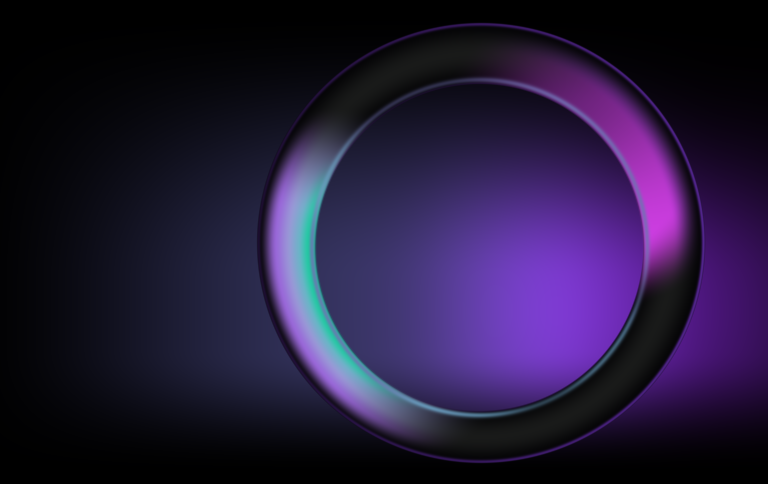
A Shadertoy shader for this background:

```glsl
// A glossy dark ring, lit violet and green on the left and magenta on the right,
// in front of a dim blue and purple haze. Two offset circles bound the band;
// its light is a product of angular arcs and radial profiles.

// Geometry, in units of canvas height
const vec2 OUTER_CENTER = vec2(0.994, 0.498);
const vec2 OUTER_STRETCH = vec2(1.0, 1.017);
const float OUTER_RADIUS = 0.4627;
const vec2 INNER_CENTER = vec2(0.991, 0.4886);
const float INNER_RADIUS = 0.338;
const vec2 GLOW_CENTER = vec2(1.205, 0.357);
const float GLOW_LEFT = 0.28;
const float GLOW_RIGHT = 0.50;
const float GLOW_HEIGHT = 0.40;
const float RIM_OFFSET = 0.0085;
const float RIM_WIDTH = 0.0055;
const float ARC_TAPER = 16.0;   // degrees an arc shortens from inner to outer edge

// Colours
const vec3 HAZE_BLUE = vec3(0.20, 0.20, 0.36);
const vec3 GLOW_PURPLE = vec3(0.38, 0.11, 0.62);
const vec3 BAND_BLACK = vec3(0.012, 0.011, 0.018);
const vec3 SHEEN_GREY = vec3(0.085, 0.090, 0.080);
const vec3 MAGENTA = vec3(0.80, 0.24, 0.88);
const vec3 PLUM = vec3(0.40, 0.13, 0.46);
const vec3 VIOLET = vec3(0.60, 0.40, 0.85);
const vec3 LAVENDER = vec3(0.60, 0.60, 0.84);
const vec3 TEAL = vec3(0.39, 0.72, 0.77);
const vec3 GREEN = vec3(0.10, 0.80, 0.62);
const vec3 RIM_BLUE = vec3(0.44, 0.44, 0.70);
const vec3 EDGE_PURPLE = vec3(0.38, 0.16, 0.66);

// Window over an angle: rises from a to b, falls from c to d
float arc(float angle, float a, float b, float c, float d) {
    return smoothstep(a, b, angle) * (1.0 - smoothstep(c, d, angle));
}

// Soft line of a given half width
float line(float dist, float width) {
    return exp(-dist * dist / (width * width));
}

vec3 background(vec2 p) {
    float band = smoothstep(0.02, 0.28, p.y) * (1.0 - smoothstep(0.42, 0.98, p.y));
    float haze = smoothstep(-0.10, 0.75, p.x) * (1.0 - smoothstep(0.9, 1.5, p.x));
    vec2 q = p - GLOW_CENTER;
    q /= vec2(q.x < 0.0 ? GLOW_LEFT : GLOW_RIGHT, GLOW_HEIGHT);
    return band * (HAZE_BLUE * haze + GLOW_PURPLE * exp(-dot(q, q)));
}

// t runs from 0 at the inner edge to 1 at the outer edge
vec3 bandColor(float t, float angle, float fromInner, float fromOuter) {
    float turn = mod(angle, 360.0);
    float taper = ARC_TAPER * t;

    // Dark body with a faint sheen
    float bulge = 4.0 * t * (1.0 - t);
    vec3 color = BAND_BLACK + SHEEN_GREY * bulge * bulge;

    // Magenta light, brightest at the right
    float rightArc = arc(angle, -24.0 + taper, 2.0 + taper, 56.0 - taper, 104.0 - taper);
    vec3 pink = mix(MAGENTA, PLUM, smoothstep(0.0, 65.0, angle));
    pink = mix(pink, EDGE_PURPLE, 0.6 * smoothstep(0.45, 0.9, t));
    color = mix(color, pink, rightArc * (1.0 - smoothstep(0.5, 0.98, t)));

    // Violet to green light at the left
    float leftArc = arc(turn, 126.0 + taper, 170.0, 222.0, 276.0 - taper);
    float greenArc = arc(turn, 145.0, 180.0, 212.0, 258.0);
    vec3 cool = mix(LAVENDER, VIOLET, smoothstep(0.42, 0.72, t));
    cool = mix(cool, TEAL, greenArc * (1.0 - smoothstep(0.22, 0.50, t)));
    cool = mix(cool, GREEN, greenArc * (1.0 - smoothstep(0.10, 0.30, t)));
    color = mix(color, cool, leftArc * (1.0 - smoothstep(0.66, 0.98, t)));

    // Bright inner rim with a dark violet lip
    float rimLight = 0.40 + 0.40 * max(leftArc, rightArc)
                   + 0.35 * arc(turn, 235.0, 255.0, 268.0, 290.0)
                   + 0.20 * arc(turn, 295.0, 315.0, 330.0, 345.0);
    float tealArc = arc(turn, 130.0, 150.0, 160.0, 180.0) + arc(turn, 230.0, 250.0, 325.0, 350.0);
    vec3 rim = mix(RIM_BLUE, TEAL, 0.6 * tealArc);
    color = mix(color, rim, min(rimLight, 0.9) * line(fromInner - RIM_OFFSET, RIM_WIDTH));
    color = mix(color, 0.4 * EDGE_PURPLE, 0.6 * line(fromInner, 0.003));

    // Thin outer edge, strongest at the right
    float edgeLight = 0.25 + 0.55 * (0.5 + 0.5 * cos(radians(angle)));
    return color + EDGE_PURPLE * edgeLight * line(fromOuter - 0.003, 0.004);
}

void mainImage(out vec4 fragColor, in vec2 fragCoord) {
    float pixel = 1.0 / iResolution.y;
    vec2 p = fragCoord * pixel;

    vec2 q = (p - OUTER_CENTER) * OUTER_STRETCH;
    float fromInner = length(p - INNER_CENTER) - INNER_RADIUS;
    float fromOuter = OUTER_RADIUS - length(q);
    float t = clamp(fromInner / (fromInner + fromOuter), 0.0, 1.0);
    float angle = degrees(atan(q.y, q.x));

    float mask = smoothstep(-pixel, pixel, min(fromInner, fromOuter));
    vec3 color = mix(background(p), bandColor(t, angle, fromInner, fromOuter), mask);
    fragColor = vec4(color, 1.0);
}
```
